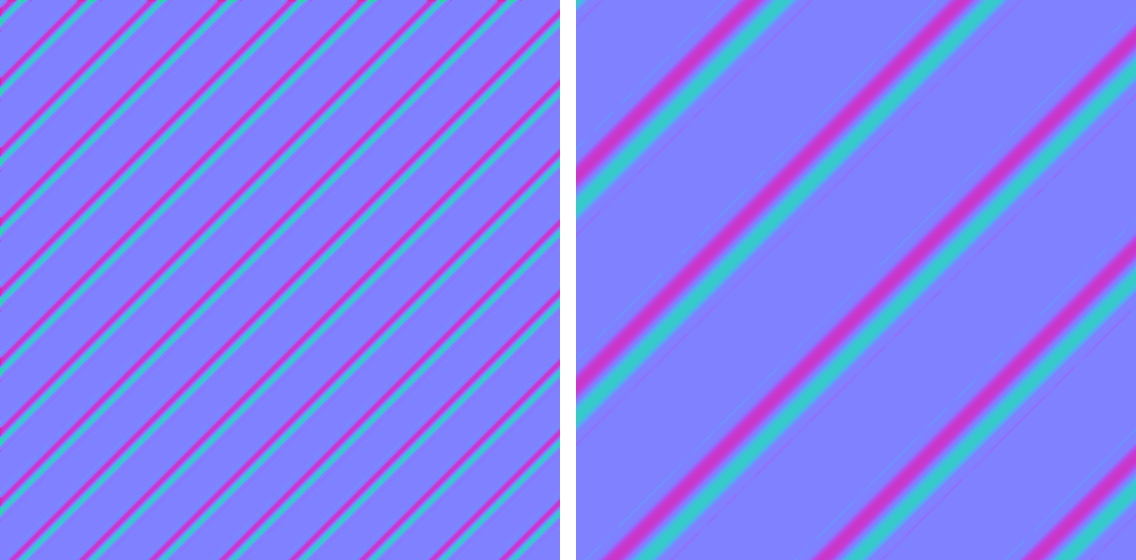
Left, the full canvas; right, a detail of the centre.
This texture map is drawn by a Shadertoy shader. Its source:

```glsl
// Tangent-space normal map of eight repeats of diagonal grooves with faint broken lips.

const float REPEATS       = 8.0;    // grooves across and down
const float GROOVE_CENTER = 0.25;   // position inside one repeat
const float WALL_WIDTH    = 0.15;   // width of each groove wall, in repeats
const float WALL_SLOPE    = 1.05;   // steepest slope of a wall
const float WALL_ROUNDING = 1.5;    // higher gives a narrower steep band
const float LIP_OFFSET    = 0.205;  // distance of the lips from the groove center
const float LIP_WIDTH     = 0.008;
const float LIP_SLOPE     = 0.16;
const float LIP_SEGMENTS  = 90.0;   // wear cells along a lip, per canvas width
const float BORDER_WIDTH  = 0.0025; // steep rim on the left and top borders
const float BORDER_GAIN   = 2.2;
const float PI            = 3.14159265;

float hash(vec2 p) {
    vec3 q = fract(p.xyx * vec3(0.1031, 0.1030, 0.0973));
    q += dot(q, q.yzx + 33.33);
    return fract((q.x + q.y) * q.z);
}

// Signed slope of the two rounded walls at distance d from the groove center
float wallSlope(float d) {
    float t = min(abs(d) / WALL_WIDTH, 1.0);
    return -sign(d) * WALL_SLOPE * pow(max(sin(PI * t), 0.0), WALL_ROUNDING);
}

// Thin raised lips beside the groove, worn away in places
float lipSlope(float d, float along, float grooveIndex, float pixel) {
    float side = sign(d);
    float line = 1.0 - smoothstep(0.0, LIP_WIDTH + pixel, abs(abs(d) - LIP_OFFSET));
    float wear = hash(vec2(floor(along * LIP_SEGMENTS) + 200.0, grooveIndex * 2.0 + side + 7.0));
    return side * LIP_SLOPE * line * mix(0.35, 1.0, smoothstep(0.1, 0.5, wear));
}

void mainImage(out vec4 fragColor, in vec2 fragCoord) {
    vec2 uv = fragCoord / iResolution.xy;
    vec2 p = vec2(uv.x, 1.0 - uv.y);

    // Diagonal repeats, measured from the upper left corner
    float across = (p.x + p.y) * REPEATS - GROOVE_CENTER + 0.5;
    float d = fract(across) - 0.5;
    float pixel = REPEATS / iResolution.y;

    float slope = wallSlope(d) + lipSlope(d, p.x - p.y, floor(across), pixel);

    // Steeper slopes along the left and top borders
    vec2 border = 1.0 - smoothstep(vec2(0.5 * BORDER_WIDTH), vec2(1.5 * BORDER_WIDTH), p);
    slope *= 1.0 + BORDER_GAIN * max(border.x, border.y);

    // Encode the surface normal as colour
    vec3 normal = normalize(vec3(slope, -slope, 1.0));
    fragColor = vec4(0.5 + 0.5 * normal + vec3(0.0, 0.004, 0.0), 1.0);
}
```
